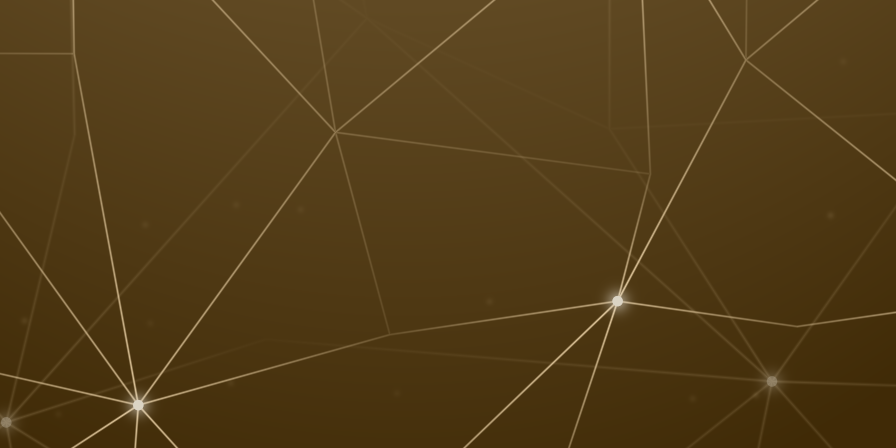
Reproduce this background procedurally as a Shadertoy shader.

```glsl
// Two layers of glowing node-and-line webs over a dark bronze gradient.

const vec3 BRONZE_LIGHT = vec3(0.378, 0.288, 0.138);
const vec3 BRONZE_DARK  = vec3(0.250, 0.166, 0.025);
const vec3 LINE_COLOR   = vec3(0.92, 0.82, 0.65);
const vec3 NODE_COLOR   = vec3(0.86, 0.83, 0.77);

float hash(vec2 p, float seed) {
    vec3 q = fract(vec3(p.xyx + seed * 7.31) * 0.1031);
    q += dot(q, q.yzx + 33.33);
    return fract((q.x + q.y) * q.z);
}

// Jittered node position inside a grid cell
vec2 nodeAt(vec2 cell, float seed) {
    vec2 jitter = vec2(hash(cell, seed), hash(cell, seed + 1.0)) - 0.5;
    return cell + 0.5 + 0.6 * jitter;
}

// Every second node in both axes is a hub
float isHub(vec2 cell) {
    vec2 parity = mod(cell, 2.0);
    return step(parity.x + parity.y, 0.5);
}

float nodePower(vec2 cell, float seed) {
    return mix(0.1 + 0.4 * hash(cell, seed + 2.0), 1.0, isHub(cell));
}

// x: distance to the segment, y: position along it
vec2 segment(vec2 p, vec2 a, vec2 b) {
    vec2 ab = b - a;
    float along = clamp(dot(p - a, ab) / dot(ab, ab), 0.0, 1.0);
    return vec2(length(p - a - ab * along), along);
}

// Edges at a hub are frequent and bright, the others rare and dim
float edgeLine(vec2 p, vec2 cellA, vec2 cellB, float size, float width, float blur, float seed) {
    float pick = hash(cellA * 3.0 + cellB * 5.0, seed + 3.0);
    float hubEdge = max(isHub(cellA), isHub(cellB));
    vec2 s = segment(p, nodeAt(cellA, seed), nodeAt(cellB, seed));
    float coverage = 1.0 - smoothstep(width - blur, width + blur, s.x * size);
    float power = mix(nodePower(cellA, seed), nodePower(cellB, seed), s.y);
    float kept = step(pick, mix(0.45, 0.8, hubEdge));
    return coverage * power * kept * mix(0.55, 1.0 - 0.3 * pick, hubEdge);
}

float glowingDisc(float d, float radius, float blur) {
    float core = 1.0 - smoothstep(radius - blur, radius + blur, d);
    float halo = 0.55 * exp(-d * d / (4.0 * radius * radius));
    return max(core, halo);
}

// x: line strength, y: node strength
vec2 web(vec2 p, float size, float width, float blur, float px, float seed) {
    vec2 q = p / size;
    vec2 result = vec2(0.0);
    for (int j = -1; j <= 0; j++) {
        for (int i = -1; i <= 0; i++) {
            vec2 c = floor(q) + vec2(i, j);
            vec2 right = c + vec2(1.0, 0.0);
            vec2 up = c + vec2(0.0, 1.0);
            // Diagonals join cells of even parity
            bool rising = mod(c.x + c.y, 2.0) < 0.5;
            vec2 diagA = rising ? c : right;
            vec2 diagB = rising ? c + 1.0 : up;
            float line = edgeLine(q, c, right, size, width, blur, seed);
            line = max(line, edgeLine(q, c, up, size, width, blur, seed));
            line = max(line, edgeLine(q, diagA, diagB, size, width, blur, seed));
            result.x = max(result.x, line);
        }
    }
    vec2 home = floor(q);
    float d = length(q - nodeAt(home, seed)) * size;
    result.y = isHub(home) * glowingDisc(d, 0.0125, px);
    return result;
}

// Sparse, dim specks
float specks(vec2 p, float size, float radius, float seed) {
    vec2 q = p / size;
    vec2 cell = floor(q);
    float d = length(q - nodeAt(cell, seed)) * size;
    float pick = hash(cell, seed + 4.0);
    return step(pick, 0.22) * (0.4 + 2.7 * pick) * exp(-d * d / (radius * radius));
}

vec3 backdrop(vec2 uv) {
    float side = 2.0 * (uv.x - 0.45);
    float shade = 0.82 * (1.0 - uv.y) + 0.25 * side * side;
    return mix(BRONZE_LIGHT, BRONZE_DARK, clamp(shade, 0.0, 1.0));
}

void mainImage(out vec4 fragColor, in vec2 fragCoord) {
    vec2 p = fragCoord / iResolution.y;
    float px = 1.0 / iResolution.y;
    vec3 color = backdrop(fragCoord / iResolution.xy);

    // Soft, distant layer
    color = mix(color, LINE_COLOR, 0.10 * specks(p, 0.2, 0.008, 23.0));
    vec2 far = web(p + vec2(0.33, 0.30), 0.74, 0.002, 0.002 + px, px, 11.0);
    color = mix(color, LINE_COLOR, 0.23 * far.x);
    color = mix(color, NODE_COLOR, 0.42 * far.y);

    // Sharp, near layer
    vec2 near = web(p + vec2(0.0, 0.03), 0.52, 0.0019, px, px, 5.0);
    color = mix(color, LINE_COLOR, near.x);
    color = mix(color, NODE_COLOR, near.y);

    fragColor = vec4(color, 1.0);
}
```
